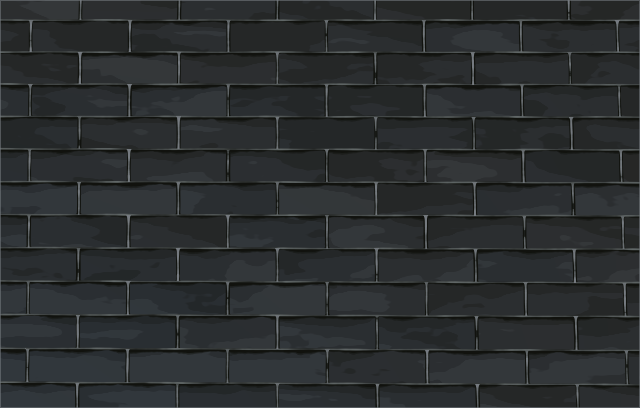
A Shadertoy shader for this texture:

```glsl
#define FIRST_ROW 0.0492
#define ROW_HEIGHT 0.0779
#define ROW_GROWTH 0.000254
#define BRICK_WIDTH 0.2398
#define WIDTH_GROWTH 0.0057
#define CENTRE_X 0.68
#define BED_HALF 0.0017
#define HEAD_HALF 0.0021
#define SHADOW_DEPTH 0.0066
#define CORNER 0.004

const vec3 SOOT  = vec3(0.065, 0.072, 0.055);
const vec3 DARK  = vec3(0.145, 0.152, 0.152);
const vec3 SLATE = vec3(0.170, 0.180, 0.188);
const vec3 SHEEN = vec3(0.202, 0.215, 0.225);
const vec3 MORTAR = vec3(0.30, 0.32, 0.32);
const vec3 GLINT = vec3(0.46, 0.48, 0.50);

float hash(vec2 p) {
    return fract(sin(dot(p, vec2(127.1, 311.7))) * 4375.85);
}

// Layered, self-warped sines
float waves(vec2 p) {
    float sum = 0.0, amp = 1.0;
    for (int i = 0; i < 5; i++) {
        sum += amp * sin(p.x + 1.3 * sin(p.y + sum));
        p = mat2(1.5, 0.9, -0.9, 1.5) * p + 1.7;
        amp *= 0.55;
    }
    return sum;
}

float roundBox(vec2 p, vec2 halfSize, float r) {
    vec2 d = abs(p) - halfSize + r;
    return length(max(d, 0.0)) + min(max(d.x, d.y), 0.0) - r;
}

// Antialiased coverage of a signed distance
float cover(float d) {
    return clamp(0.5 - d * iResolution.y, 0.0, 1.0);
}

void mainImage(out vec4 fragColor, in vec2 fragCoord) {
    vec2 p = fragCoord / iResolution.y;
    float aspect = iResolution.x / iResolution.y;
    float down = 1.0 - p.y;
    float across = p.x / aspect;

    // Courses grow slightly taller and wider toward the bottom
    float t = down - 0.004 * p.x * down + 0.0004 * sin(p.x * 23.0 + down * 40.0);
    float n = (sqrt(ROW_HEIGHT * ROW_HEIGHT + 4.0 * ROW_GROWTH * (t - FIRST_ROW))
              - ROW_HEIGHT) / (2.0 * ROW_GROWTH);
    float row = floor(n);
    float rowHeight = ROW_HEIGHT + 2.0 * ROW_GROWTH * n;
    float width = BRICK_WIDTH + WIDTH_GROWTH * down;
    float u = (p.x - CENTRE_X) / width;
    u += 0.0028 * (1.0 - down) * u * u;
    float k = u + 0.5 * (1.0 - mod(row, 2.0));
    k += 0.001 * sin(down * 90.0 + row * 2.0);

    vec2 id = vec2(floor(k), row);
    vec2 cell = vec2(fract(k), fract(n));
    vec2 size = vec2(width, rowHeight);
    vec2 local = (cell - 0.5) * size;
    float seed = hash(id);

    // Broad glaze patches in stepped tones, varying from brick to brick
    float tone = 0.6 * waves(local * vec2(13.0, 36.0) + 40.0 * vec2(seed, hash(id + 9.3)));
    tone += 2.0 * (seed - 0.5) + 1.3 * (down - 0.5) + 0.8 * (0.5 - across) + 0.12;
    tone -= 1.2 * (1.0 - smoothstep(0.12, 0.4, cell.y));
    vec3 col = mix(DARK, SLATE, smoothstep(-0.75, -0.65, tone));
    col = mix(col, SHEEN, smoothstep(0.6, 0.7, tone));
    float cool = down * (1.0 - across) + 0.5 * (hash(id + 4.1) - 0.5);
    col += vec3(-0.010, 0.0, 0.010) * cool;

    // Dark gaps and the ragged shadow along each upper edge
    float rough = waves(vec2(p.x * 45.0, row * 5.0));
    float face = roundBox(local, 0.5 * size - vec2(0.0047 + 0.0006 * rough, 0.0014), CORNER);
    float shadow = cell.y * rowHeight - SHADOW_DEPTH - 0.0018 * rough
                 - 0.004 * (seed - 0.5);
    col = mix(col, SOOT, 0.5 * cover(shadow - 0.0025 - 0.001 * rough));
    col = mix(col, SOOT, max(cover(-face), cover(shadow)));

    // Thin bed joints
    float bedLine = floor(n + 0.5);
    float bed = abs(n - bedLine) * rowHeight;
    float bedWear = waves(vec2(p.x * 30.0, bedLine * 7.0));
    vec3 bedColor = MORTAR * (0.96 + 0.16 * bedWear);
    col = mix(col, bedColor, cover(bed - BED_HALF - 0.0003 * bedWear));

    // Head joints: flared at the top, some worn to dark gaps
    float joint = floor(k + 0.5);
    float head = abs(k - joint) * width;
    float jointSeed = hash(vec2(joint, row) + 21.7);
    float headWear = waves(vec2(cell.y * 7.0, jointSeed * 50.0));
    float flare = 0.004 * exp(-cell.y * rowHeight / 0.004);
    float reach = HEAD_HALF * (0.8 + 0.35 * jointSeed) + flare + 0.0003 * headWear;
    float bright = clamp(0.25 + 0.7 * jointSeed + 0.25 * headWear, 0.0, 1.0);
    float intact = smoothstep(-1.3, -0.9, headWear + jointSeed);
    col = mix(col, mix(MORTAR, GLINT, bright), cover(head - reach) * (0.2 + 0.8 * intact));

    // Hairline frame
    float edge = min(min(p.x, aspect - p.x), min(p.y, down));
    col = mix(col, GLINT, 0.8 * cover(edge - 0.0018));

    fragColor = vec4(col, 1.0);
}
```
